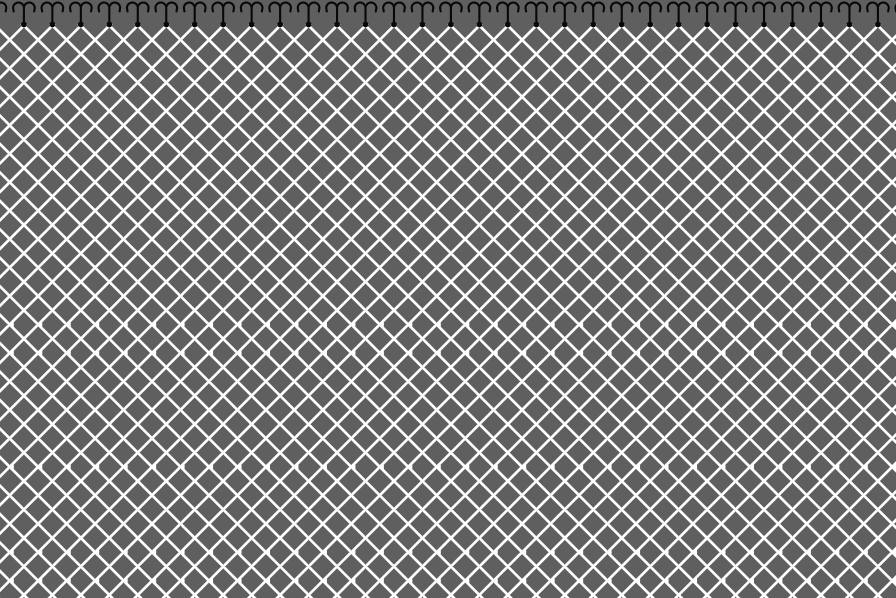
Give the GLSL for this pattern, as a Shadertoy shader.

```glsl
float segmentDistance(vec2 p, vec2 a, vec2 b) {
    vec2 ab = b - a;
    return length(p - a - ab * clamp(dot(p - a, ab) / dot(ab, ab), 0.0, 1.0));
}

// Diagonal wires crossing at the corners and centre of each unit cell
float meshDistance(vec2 p) {
    vec2 diagonals = vec2(p.x + p.y, p.x - p.y);
    vec2 toWire = abs(fract(diagonals + 0.5) - 0.5) * 0.7071;
    return min(toWire.x, toWire.y) - 0.047;
}

// Small filled wedge on the right side of a crossing, in some rows only
float knotDistance(vec2 p) {
    float row = floor(p.y);
    bool knotted = row == 10.0 || row == 11.0 || row == 15.0 || row >= 18.0;
    vec2 local = fract(p) - 0.5;
    float wedge = max(local.x - 0.145, (abs(local.y) - local.x) * 0.7071);
    return knotted ? wedge : 1.0;
}

// Two-armed hook with a stem and a round foot, mirrored about its axis
float hookDistance(vec2 p) {
    p.x = abs(fract(p.x + 0.5) - 0.5);
    vec2 fromArch = p - vec2(0.19, -0.62);
    float arch = fromArch.y < 0.0 ? abs(length(fromArch) - 0.19) : 1.0;
    float tip = segmentDistance(p, vec2(0.38, -0.62), vec2(0.36, -0.5));
    float stem = segmentDistance(p, vec2(0.0, -0.66), vec2(0.0));
    float strokes = min(arch, min(tip, stem)) - 0.037;
    return min(strokes, length(p - vec2(0.0, -0.04)) - 0.1);
}

float coverage(float distanceToEdge, float pixelSize) {
    return clamp(0.5 - distanceToEdge / pixelSize, 0.0, 1.0);
}

void mainImage(out vec4 fragColor, in vec2 fragCoord) {
    // Cell units, measured down from the first row of crossings
    float pixelSize = 31.475 / iResolution.x;
    vec2 p = vec2(fragCoord.x, iResolution.y - fragCoord.y) * pixelSize;
    p -= vec2(0.84, 0.90);

    // Net hangs below the hooks
    float net = max(min(meshDistance(p), knotDistance(p)), -0.05 - p.y);
    vec3 color = mix(vec3(0.373), vec3(1.0), coverage(net, pixelSize));

    color = mix(color, vec3(0.03), coverage(hookDistance(p), pixelSize));
    fragColor = vec4(color, 1.0);
}
```
